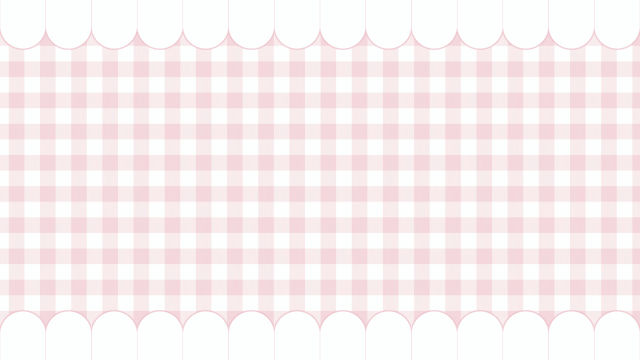
Give the GLSL for this pattern, as a WebGL 1 fragment shader.

```glsl
precision highp float;
// Pale pink gingham ribbon with scalloped, finely outlined edges on white.
// Two crossing stripe masks give the checks; a row of folded circles cuts
// the scallops. Lengths are in canvas heights, measured from the centre.

uniform vec2 u_resolution;

#define CHECK_PERIOD 0.0866
#define CHECK_START vec2(0.0016, 0.0262)
#define SCALLOP_PERIOD 0.12698
#define SCALLOP_RADIUS 0.0650
#define SCALLOP_HEIGHT 0.4282
#define OUTLINE_WIDTH 0.0028
#define EDGE_SOFTNESS 0.0018
#define THREAD_SIZE vec2(0.009, 0.045)
#define WHITE vec3(0.990, 1.000, 0.992)
#define PALE_PINK vec3(0.973, 0.924, 0.928)
#define DEEP_PINK vec3(0.955, 0.844, 0.864)
#define OUTLINE_PINK vec3(0.915, 0.715, 0.765)

float hash(vec2 p) {
  vec3 q = fract(p.xyx * 0.1031);
  q += dot(q, q.yzx + 33.33);
  return fract((q.x + q.y) * q.z);
}

float valueNoise(vec2 p) {
  vec2 cell = floor(p);
  vec2 f = fract(p);
  f = f * f * (3.0 - 2.0 * f);
  float low = mix(hash(cell), hash(cell + vec2(1.0, 0.0)), f.x);
  float high = mix(hash(cell + vec2(0.0, 1.0)), hash(cell + 1.0), f.x);
  return mix(low, high, f.y);
}

// Smoothed coverage of a shape whose signed distance is negative inside.
float coverage(float dist, float softness) {
  return clamp(0.5 - dist / softness, 0.0, 1.0);
}

// Column and row masks, each filling half of its period.
vec2 stripes(vec2 p, float softness) {
  vec2 fromMiddle = abs(fract((p - CHECK_START) / CHECK_PERIOD + 0.25) - 0.5);
  vec2 dist = (fromMiddle - 0.25) * CHECK_PERIOD;
  return clamp(0.5 - dist / softness, 0.0, 1.0);
}

// Distance to the ribbon, mirrored top to bottom; negative on the cloth.
float ribbonDistance(vec2 p) {
  float x = (fract(p.x / SCALLOP_PERIOD) - 0.5) * SCALLOP_PERIOD;
  float y = min(abs(p.y) - SCALLOP_HEIGHT, 0.0);
  return SCALLOP_RADIUS - length(vec2(x, y));
}

void main() {
  float pixel = 1.0 / u_resolution.y;
  vec2 p = (gl_FragCoord.xy - 0.5 * u_resolution) * pixel;

  // Gingham: one stripe is pale, two crossing are deep.
  vec2 band = stripes(p, max(pixel, EDGE_SOFTNESS));
  vec3 cloth = mix(WHITE, PALE_PINK, max(band.x, band.y));
  cloth = mix(cloth, DEEP_PINK, band.x * band.y);

  // Faint thread variation, stretched along the columns.
  float thread = valueNoise(p / THREAD_SIZE + 64.0) - 0.5;
  cloth += thread * vec3(0.012, -0.008, -0.006) * max(band.x, band.y);

  // Scalloped cut and its fine outline.
  float dist = ribbonDistance(p);
  vec3 color = mix(WHITE, cloth, coverage(dist, pixel));
  float outline = coverage(abs(dist) - 0.5 * OUTLINE_WIDTH, 1.5 * pixel);
  color = mix(color, OUTLINE_PINK, 0.85 * outline);

  gl_FragColor = vec4(color, 1.0);
}
```
